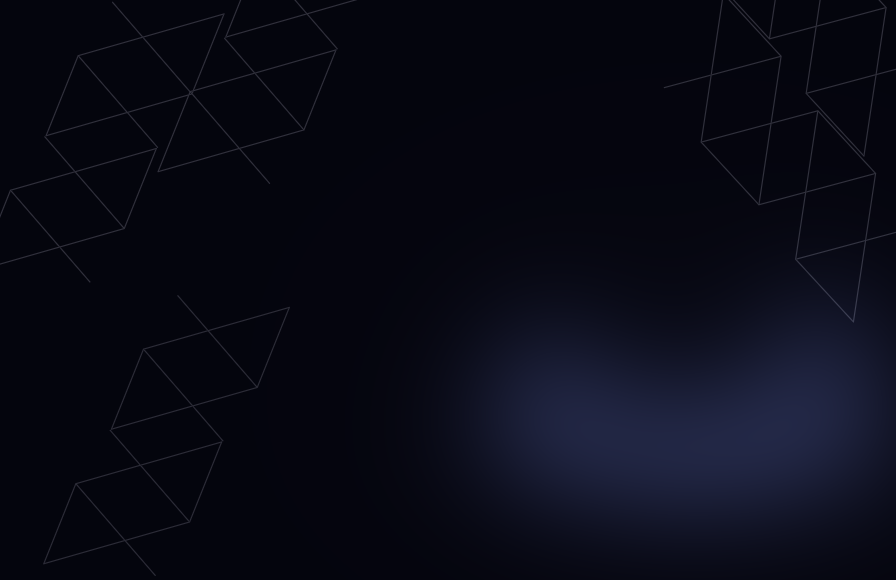
Give the GLSL for this background, as a WebGL 2 fragment shader.

```glsl
#version 300 es
precision highp float;

#define VIEW vec2(7.68, 5.0)
#define BASE vec3(0.017, 0.018, 0.052)
#define GLOW vec3(0.125, 0.145, 0.235)
#define LINE vec3(0.17, 0.17, 0.18)
#define LINE_WIDTH 0.010
#define HALO 0.06

uniform vec2 u_resolution;
out vec4 fragColor;

float segmentDistance(vec2 p, vec2 a, vec2 b) {
    vec2 ap = p - a, ab = b - a;
    return length(ap - ab * clamp(dot(ap, ab) / dot(ab, ab), 0.0, 1.0));
}

// Parallelogram with a spoke leaving each of two opposite corners
float cellDistance(vec2 p, vec2 corner, vec2 u, vec2 v, vec2 spoke) {
    vec2 far = corner + u + v;
    float d = segmentDistance(p, corner, corner + u);
    d = min(d, segmentDistance(p, corner, corner + v));
    d = min(d, segmentDistance(p, far, far - u));
    d = min(d, segmentDistance(p, far, far - v));
    d = min(d, segmentDistance(p, corner, corner + spoke));
    return min(d, segmentDistance(p, far, far - spoke));
}

// Chains of two cells, repeated across a number of columns
float latticeDistance(vec2 p, vec2 start, vec2 rowStep, vec2 columnStep,
                      int columns, vec2 u, vec2 v, vec2 spoke) {
    float d = 1e3;
    for (int j = 0; j < columns; j++) {
        for (int i = 0; i < 2; i++) {
            vec2 corner = start + float(i) * rowStep + float(j) * columnStep;
            d = min(d, cellDistance(p, corner, u, v, spoke));
        }
    }
    return d;
}

float stroke(float d, float pixel) {
    float coverage = clamp((0.5 * (LINE_WIDTH + pixel) - d) / pixel, 0.0, 1.0);
    return min(coverage, LINE_WIDTH / pixel);
}

float blob(vec2 p, vec2 center, vec2 spread) {
    vec2 q = (p - center) / spread;
    return exp(-0.5 * dot(q, q));
}

void main() {
    // View space with y running downward
    vec2 uv = gl_FragCoord.xy / u_resolution;
    vec2 p = vec2(uv.x, 1.0 - uv.y) * VIEW;
    float pixel = VIEW.x / u_resolution.x;

    // Crescent glow: a broad bowl with two raised lobes
    float glow = 0.80 * blob(p, vec2(5.95, 3.90), vec2(1.00, 0.55))
               + 0.48 * blob(p, vec2(4.70, 3.43), vec2(0.55, 0.58))
               + 0.53 * blob(p, vec2(7.07, 3.28), vec2(0.56, 0.62))
               + HALO * blob(p, vec2(5.90, 3.10), vec2(1.60, 1.10));
    vec3 color = BASE + GLOW * glow;

    // Left lattices share one cell shape
    vec2 u = vec2(1.25, -0.36), v = vec2(-0.275, 0.69), spoke = vec2(0.68, 0.79);
    vec2 rowStep = vec2(-0.58, 1.16);
    float upper = latticeDistance(p, vec2(0.67, 0.48), rowStep, vec2(1.54, -0.85), 2, u, v, spoke);
    float lower = latticeDistance(p, vec2(1.23, 3.01), rowStep, vec2(0.0), 1, u, v, spoke);

    // Right lattice is steeper
    float right = latticeDistance(p, vec2(6.01, 1.225), vec2(0.81, 1.01), vec2(0.09, -1.43), 2,
                                  vec2(0.495, 0.54), vec2(0.19, -1.28), vec2(1.00, -0.27));

    color += LINE * max(stroke(min(upper, right), pixel), 0.9 * stroke(lower, pixel));
    fragColor = vec4(color, 1.0);
}
```
